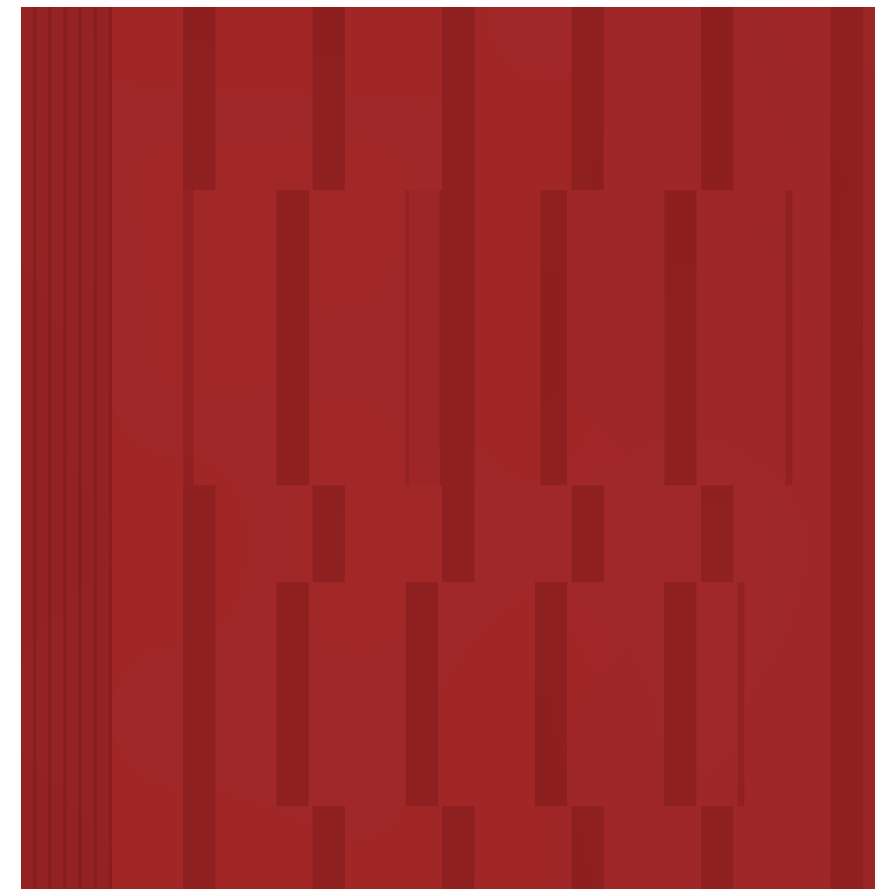
Reproduce this pattern procedurally as a WebGL 1 fragment shader.

```glsl
precision highp float;

uniform vec2 u_resolution;

const float FIRST_BAR = 0.2044;
const float PITCH = 0.1445;
const float BAR_WIDTH = 0.0360;

float hash(vec2 p) {
  return fract(sin(dot(p, vec2(127.1, 311.7))) * 43758.5453);
}

float valueNoise(vec2 p) {
  vec2 cell = floor(p);
  vec2 f = fract(p);
  f = f * f * (3.0 - 2.0 * f);
  float low = mix(hash(cell), hash(cell + vec2(1.0, 0.0)), f.x);
  float high = mix(hash(cell + vec2(0.0, 1.0)), hash(cell + 1.0), f.x);
  return mix(low, high, f.y);
}

// Smoothed coverage of the interval from start to end
float band(float x, float start, float end, float px) {
  return clamp((x - start) / px + 0.5, 0.0, 1.0)
       * clamp((end - x) / px + 0.5, 0.0, 1.0);
}

// A finite run of evenly spaced bars
float bars(float x, float first, float pitch, float width, float count, float px) {
  float index = floor((x - first + 0.5 * (pitch - width)) / pitch);
  float start = first + clamp(index, 0.0, count - 1.0) * pitch;
  return band(x, start, start + width, px);
}

// Upper staggered row, with clipped and overlapping bars
float brokenRow(float x, float px) {
  float shade = band(x, FIRST_BAR, 0.2161, px) * 0.85;
  shade = max(shade, band(x, 0.3086, 0.3451, px));
  shade = max(shade, band(x, 0.4525, 0.4568, px) * 0.75);
  shade = max(shade, band(x, 0.4568, 0.4906, px) * 0.22);
  shade = max(shade, band(x, 0.4906, 0.5297, px));
  shade = max(shade, band(x, 0.6032, 0.6328, px));
  shade = max(shade, band(x, 0.7415, 0.7773, px));
  return max(shade, band(x, 0.8766, 0.8844, px) * 0.85);
}

// Lower staggered row, with one thin sliver
float staggeredRow(float x, float px) {
  float shade = band(x, FIRST_BAR, FIRST_BAR + BAR_WIDTH, px);
  shade = max(shade, bars(x, 0.3086, 0.1442, BAR_WIDTH, 4.0, px));
  return max(shade, band(x, 0.8229, 0.8307, px) * 0.85);
}

void main() {
  vec2 uv = gl_FragCoord.xy / u_resolution;
  vec2 px = 1.0 / u_resolution;

  vec3 paper = vec3(1.0, 0.995, 0.995);
  vec3 red = vec3(0.632, 0.155, 0.155);
  vec3 darkRed = vec3(0.560, 0.125, 0.125);
  vec3 stripRed = vec3(0.580, 0.138, 0.138);
  vec3 lineRed = vec3(0.510, 0.110, 0.115);

  // Bar rows, switching between aligned and staggered
  float shade = bars(uv.x, FIRST_BAR, PITCH, BAR_WIDTH, 6.0, px.x);
  float lowerRow = band(uv.y, 0.1003, 0.3503, px.y);
  float upperRow = band(uv.y, 0.4583, 0.7878, px.y);
  shade = mix(shade, staggeredRow(uv.x, px.x), lowerRow);
  shade = mix(shade, brokenRow(uv.x, px.x), upperRow);
  shade = max(shade, band(uv.x, 0.9271, 0.9635, px.x));
  shade = max(shade, band(uv.x, 0.9635, 0.9766, px.x) * 0.25);

  // Gentle drift of tone across the face
  vec3 ground = red + vec3(-0.010, -0.002, 0.002) * smoothstep(0.55, 0.95, uv.x);
  vec3 color = mix(ground, darkRed, shade);

  // Ribbed strip on the left
  color = mix(color, stripRed, band(uv.x, 0.0234, 0.1237, px.x));
  float ribs = bars(uv.x, 0.0368, 0.01695, 0.0036, 6.0, px.x);
  color = mix(color, lineRed, ribs * 0.75);

  // Faint mottling
  color += 0.006 * (valueNoise(uv * 5.0) - 0.5);

  // White margin
  float panel = band(uv.x, 0.0234, 0.9766, px.x) * band(uv.y, 0.0078, 0.9922, px.y);
  gl_FragColor = vec4(mix(paper, color, panel), 1.0);
}
```
